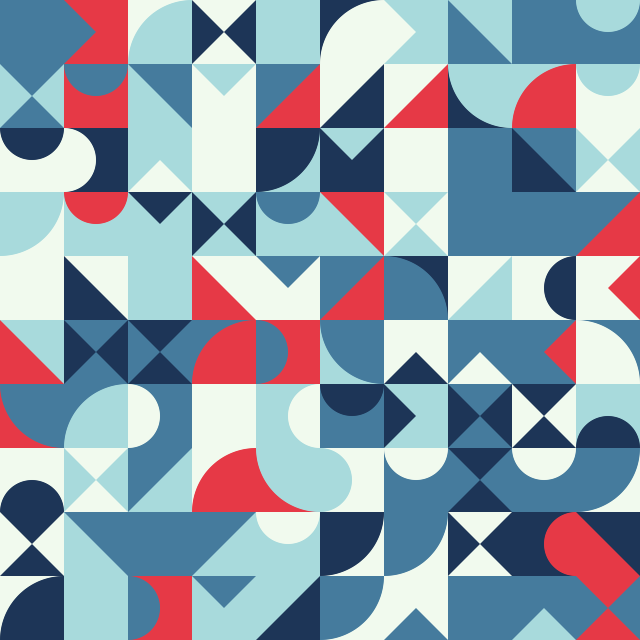
Reproduce this pattern procedurally as a three.js fragment shader.

```glsl
// Geometric mosaic: a 10 by 10 grid of flat square tiles, each plain or holding one
// shape (quarter disc, half disc, diagonal, hourglass, wedge) in a quarter turn.
// Shapes are distance functions; a modular shuffle deals out shapes, turns and colours.

varying vec2 vUv;

const float TILES = 10.0;       // tiles across and down
const float EDGE = 0.0018;      // width of the edge smoothing, in canvas units
const float PRIME = 101.0;      // smallest prime above the tile count
const float DIAGONAL = 0.70711; // scales 45 degree lines to true distance

const vec3 BLUE = vec3(0.271, 0.482, 0.616);
const vec3 CREAM = vec3(0.945, 0.980, 0.933);
const vec3 AQUA = vec3(0.659, 0.855, 0.863);
const vec3 NAVY = vec3(0.114, 0.208, 0.341);
const vec3 RED = vec3(0.902, 0.224, 0.275);

// Running shares of the ground colours, in the order above
const vec4 GROUND_SHARES = vec4(0.308, 0.594, 0.816, 0.930);

// Running shares of the shapes; the remainder stays plain
const float QUARTER_DISC = 0.20;
const float HALF_DISC = 0.40;
const float HALF_SQUARE = 0.57;
const float HOURGLASS = 0.71;
const float WEDGE = 0.86;

// Seeds of the independent deals
const float SEED_SHAPE = 7.0;
const float SEED_TURN = 23.0;
const float SEED_GROUND = 41.0;
const float SEED_INK = 68.0;

float wrapPrime(float x) {
  return x - PRIME * floor((x + 0.5) / PRIME);
}

// Cubing is a permutation modulo PRIME, so every value is dealt only once
float shuffle(float index, float seed) {
  float v = index;
  for (int i = 0; i < 3; i++) {
    v = wrapPrime(v + seed);
    v = wrapPrime(wrapPrime(v * v) * v);
  }
  return (v + 0.5) / PRIME;
}

vec3 palette(float index) {
  if (index < 0.5) return BLUE;
  if (index < 1.5) return CREAM;
  if (index < 2.5) return AQUA;
  if (index < 3.5) return NAVY;
  return RED;
}

vec2 quarterTurns(vec2 p, float turns) {
  if (mod(turns, 2.0) > 0.5) p = vec2(-p.y, p.x);
  return turns > 1.5 ? -p : p;
}

// Signed distance in tile units, with p from -0.5 to 0.5
float shapeDistance(vec2 p, float kind) {
  if (kind < QUARTER_DISC) return length(p + 0.5) - 1.0;
  if (kind < HALF_DISC) return length(p + vec2(0.0, 0.5)) - 0.5;
  if (kind < HALF_SQUARE) return (p.x + p.y) * DIAGONAL;
  if (kind < HOURGLASS) return (abs(p.x) - abs(p.y)) * DIAGONAL;
  if (kind < WEDGE) return (abs(p.x) + p.y) * DIAGONAL;
  return 1.0;
}

void main() {
  vec2 grid = vUv * TILES;
  vec2 tile = min(floor(grid), TILES - 1.0);
  float index = tile.x + tile.y * TILES;

  // Shape and orientation
  float turns = floor(4.0 * shuffle(index, SEED_TURN));
  vec2 p = quarterTurns(grid - tile - 0.5, turns);
  float d = shapeDistance(p, shuffle(index, SEED_SHAPE)) / TILES;

  // Ground by share, ink always one of the other four colours
  vec4 passed = step(GROUND_SHARES, vec4(shuffle(index, SEED_GROUND)));
  float ground = dot(passed, vec4(1.0));
  float ink = mod(ground + 1.0 + floor(4.0 * shuffle(index, SEED_INK)), 5.0);

  float cover = 1.0 - smoothstep(-0.5 * EDGE, 0.5 * EDGE, d);
  gl_FragColor = vec4(mix(palette(ground), palette(ink), cover), 1.0);
}
```
